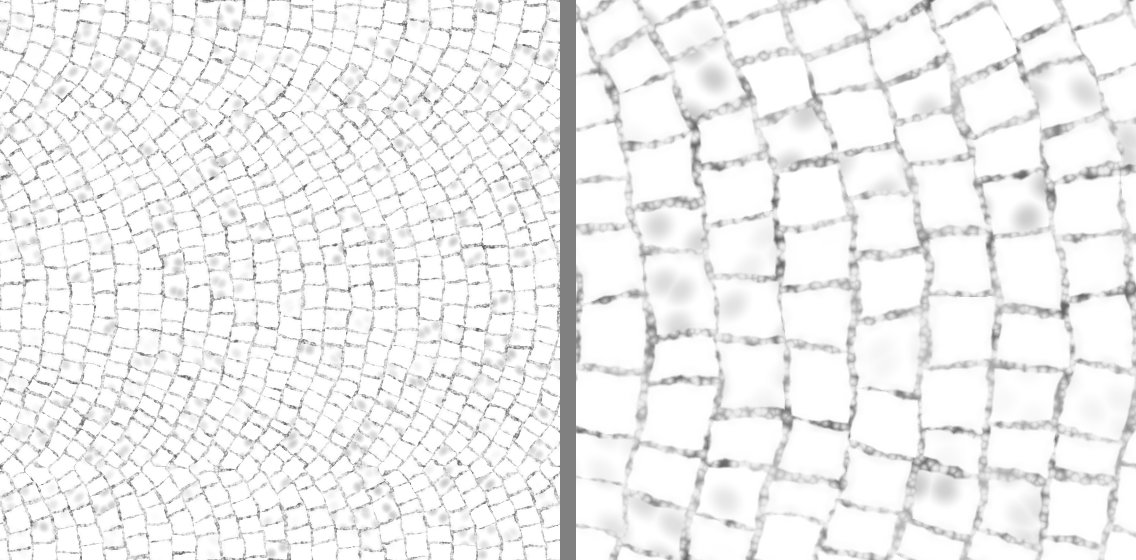
Left: the whole. Right: its middle third, enlarged.
Give the GLSL for this texture map, as a three.js fragment shader.

```glsl
varying vec2 vUv;

const float TAU = 6.2831853;
const float COLUMNS = 24.0;
const float ROWS = 34.0;

float hash(vec2 p) {
  return fract(sin(dot(p, vec2(127.1, 311.7))) * 4375.85);
}

// Tiling distance to the nearest scattered point, n cells per side
float cellular(vec2 uv, float n) {
  vec2 p = uv * n, cell = floor(p);
  float nearest = 2.0;
  for (int j = -1; j <= 1; j++) {
    for (int i = -1; i <= 1; i++) {
      vec2 c = cell + vec2(i, j);
      vec2 id = mod(c, n);
      vec2 point = c + vec2(hash(id + 3.3), hash(id + 47.9));
      nearest = min(nearest, distance(p, point));
    }
  }
  return nearest;
}

// Horizontal bulge (x) and slope (y) of a circular arc
vec2 arc(float y, float center, float radius) {
  float d = y - center - floor(y - center + 0.5);
  float h = radius * radius - d * d;
  return vec2(sqrt(max(h, 0.0)) - radius, -d / sqrt(max(h, 0.02)));
}

// Wide and narrow arcs meeting in a softened cusp
vec2 arches(float y) {
  vec2 wide = arc(y, 0.47, 0.45);
  vec2 narrow = arc(y, 0.0, 0.27) - vec2(0.065, 0.0);
  return mix(narrow, wide, smoothstep(-0.025, 0.025, wide.x - narrow.x));
}

float jointShift(float column, float row) {
  return 0.36 * (hash(vec2(column + 71.0, mod(row, ROWS))) - 0.5);
}

float boxDistance(vec2 p, vec2 halfSize) {
  vec2 q = abs(p) - halfSize;
  return length(max(q, 0.0)) + min(max(q.x, q.y), 0.0);
}

void main() {
  // Uneven laying
  vec2 p = vUv;
  p += 0.0022 * sin(TAU * (vUv.yx * vec2(7.0, 6.0) + vUv * vec2(4.0, 5.0)));
  p += 0.0011 * sin(TAU * (vUv.yx * vec2(19.0, 17.0) - vUv * vec2(11.0, 9.0)));

  // Curved columns
  vec2 curve = arches(p.y);
  float stretch = sqrt(1.0 + curve.y * curve.y);
  float across = (p.x - curve.x) * COLUMNS;
  float column = mod(floor(across), COLUMNS);
  float offset = (fract(across) - 0.5) / COLUMNS;

  // Staggered rows, perpendicular to the arcs and closer near the cusps
  float y = p.y + offset * curve.y / (stretch * stretch);
  float phase = 2.0 * TAU * (y + 0.015);
  float along = ROWS * y - 0.68 * sin(phase) + hash(vec2(column, 9.0));
  float density = ROWS * (1.0 - 0.25 * cos(phase));
  float row = floor(along);
  if (along < row + jointShift(column, row)) row -= 1.0;
  else if (along > row + 1.0 + jointShift(column, row + 1.0)) row += 1.0;
  float low = row + jointShift(column, row);
  float high = row + 1.0 + jointShift(column, row + 1.0);

  // One stone, slightly turned, shifted and trimmed
  vec2 id = vec2(column, mod(row, ROWS));
  vec2 q = vec2(offset / stretch, (along - 0.5 * (low + high)) * stretch / density);
  vec2 halfSize = 0.5 * vec2(1.0 / (COLUMNS * stretch), (high - low) * stretch / density);
  halfSize -= 0.0013 + 0.002 * vec2(hash(id + 5.0), hash(id + 13.0));
  q += 0.002 * (vec2(hash(id + 21.0), hash(id + 34.0)) - 0.5);
  float turn = 0.16 * (hash(id + 55.0) - 0.5);
  q = mat2(cos(turn), sin(turn), -sin(turn), cos(turn)) * q;

  // Gritty joints with ragged edges
  float fine = cellular(vUv, 210.0);
  float coarse = cellular(vUv, 95.0);
  float edge = boxDistance(q, halfSize) + 0.0022 * (coarse - 0.5);
  float grain = smoothstep(0.15, 0.85, 0.55 * fine + 0.45 * coarse);
  float depth = mix(0.45, 1.1, smoothstep(0.15, 0.75, cellular(vUv, 22.0)));
  float joint = smoothstep(-0.0009, 0.0013, edge);
  float dark = joint * (0.07 + 0.5 * grain * depth);

  // Faint soiling on some stones
  float blot = smoothstep(0.5, 0.05, cellular(vUv + 0.013 * sin(TAU * 3.0 * vUv.yx), 38.0));
  float worn = smoothstep(0.6, 1.0, hash(id + 89.0));
  float rim = smoothstep(-0.006, 0.0, edge) * hash(id + 144.0);
  dark += (1.0 - joint) * (0.2 * blot * worn + 0.06 * rim * coarse);

  gl_FragColor = vec4(vec3(1.0 - dark), 1.0);
}
```
